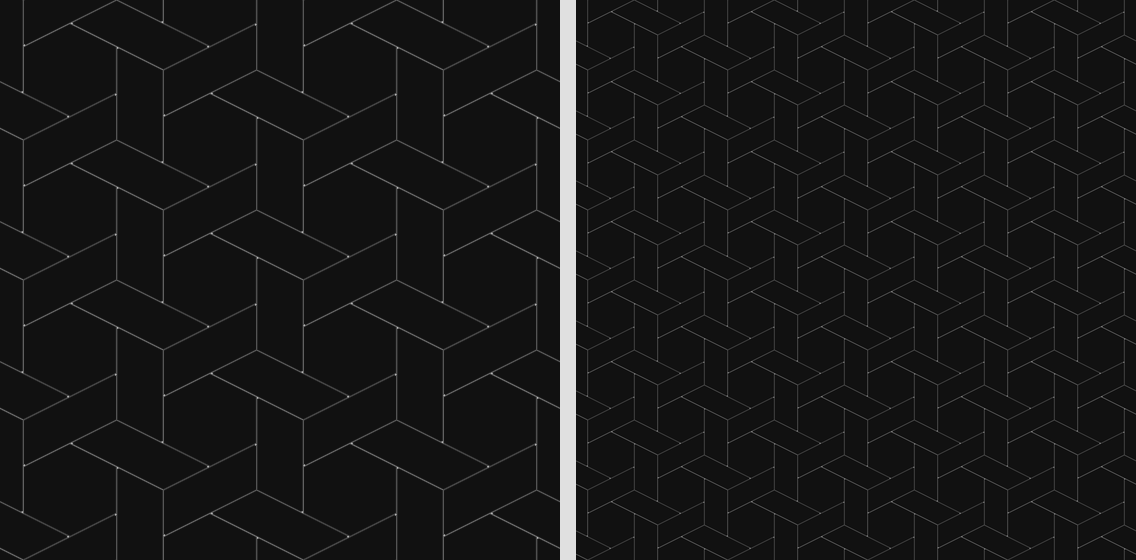
Left: one tile. Right: repeated 2 by 2.
Reproduce this pattern procedurally as a Shadertoy shader.

```glsl
#define UNITS 24.0              // grid units across the canvas
#define PERIOD vec2(12.0, 6.0)  // two staggered hub pairs per period
#define GROUND 0.067
#define THIN 0.021              // line half widths, grid units
#define THICK 0.028
#define SOFTNESS 1.3            // edge blur in pixels
#define DOT_RADIUS 0.045
#define DOT_GLOW 0.66

// Half spokes of a three-way hub; the opposite hub uses their negatives
const vec2 SPOKE[3] = vec2[3](vec2(2, 1), vec2(-2, 1), vec2(0, -2));
// Glint offsets into the acute corner at each spoke end
const vec2 GLINT[3] = vec2[3](vec2(-0.08, 0.0), vec2(0.04, -0.055), vec2(0.04, 0.05));
// Brightness of the near and far half of each spoke, upper hub then lower hub
const vec2 SHINE[6] = vec2[6](
    vec2(0.36, 0.24), vec2(0.36, 0.42), vec2(0.34, 0.28),
    vec2(0.44, 0.46), vec2(0.25, 0.24), vec2(0.36, 0.42));

// Shortest offset on the repeating plane
vec2 wrapOffset(vec2 d) {
    return d - PERIOD * round(d / PERIOD);
}

float coverage(float dist, float radius, float blur) {
    return clamp(0.5 + (radius - dist) / blur, 0.0, 1.0);
}

// One spoke, centred at the origin, with separate light on its two halves
float spokeLight(vec2 q, vec2 halfSpoke, vec2 shine, float blur) {
    float t = clamp(dot(q, halfSpoke) / dot(halfSpoke, halfSpoke), -1.0, 1.0);
    float light = mix(shine.x, shine.y, smoothstep(-0.02, 0.02, t));
    float width = mix(THICK, THIN, smoothstep(0.28, 0.36, light));
    return light * coverage(length(q - halfSpoke * t), width, blur);
}

void mainImage(out vec4 fragColor, in vec2 fragCoord) {
    vec2 p = UNITS * fragCoord / iResolution.xy;
    p.y = UNITS - p.y;
    float blur = SOFTNESS * UNITS / min(iResolution.x, iResolution.y);
    float light = 0.0;

    // Staggered copies, opposite hubs, three spokes each
    for (int copy = 0; copy < 2; copy++) {
        for (int hub = 0; hub < 2; hub++) {
            vec2 center = vec2(5.0, 0.0) + float(hub) * vec2(2.0, 3.0)
                        + float(copy) * 0.5 * PERIOD;
            float side = 1.0 - 2.0 * float(hub);
            for (int i = 0; i < 3; i++) {
                vec2 arm = side * SPOKE[i];
                vec2 q = wrapOffset(p - center - arm);
                light = max(light, spokeLight(q, arm, SHINE[hub * 3 + i], blur));

                vec2 tip = center + 2.0 * arm + side * GLINT[i];
                float d = length(wrapOffset(p - tip));
                light = max(light, DOT_GLOW * coverage(d, DOT_RADIUS, blur));
            }
        }
    }
    fragColor = vec4(vec3(GROUND + light), 1.0);
}
```
